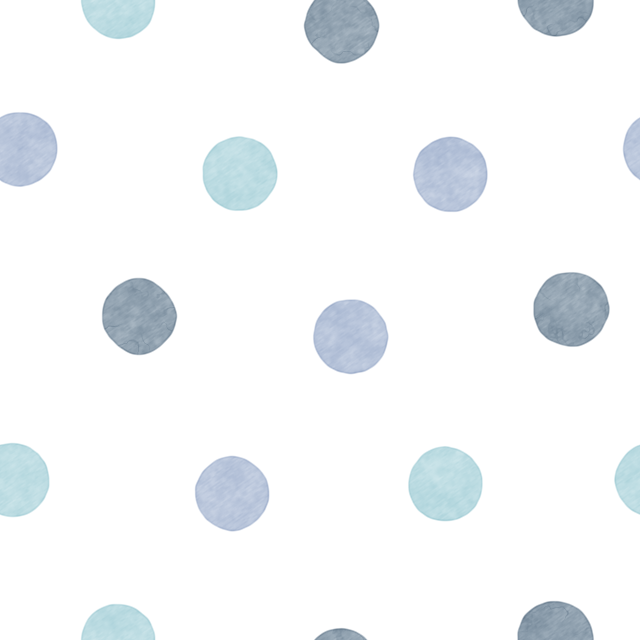
Write a WebGL 1 fragment shader that draws this pattern.

```glsl
precision highp float;

// Watercolour dots in three washes, scattered loosely on a staggered 3 by 4
// grid that wraps at the canvas edges. Each dot is a disc with a wobbly outline
// whose pigment density comes from noise, paper fibres and a thin drying rim.

uniform vec2 u_resolution;

const vec3 PAPER = vec3(1.0);
const vec3 AQUA = vec3(0.735, 0.860, 0.885);
const vec3 LAVENDER = vec3(0.720, 0.770, 0.855);
const vec3 SLATE = vec3(0.575, 0.640, 0.695);

const float COLUMNS = 3.0;
const float ROWS = 4.0;
const float FIRST_X = 0.195;       // first column of the even rows
const float RADIUS = 0.0582;
const float WOBBLE = 0.045;        // outline variation, relative to radius
const float SLATE_WOBBLE = 0.11;
const float EDGE_SOFTNESS = 0.0007;
const float RIM_WIDTH = 0.0019;
const float RIM_PIGMENT = 0.42;
const float BLOTCH = 0.42;
const float MOTTLE = 0.34;
const float FIBRE = 0.20;
const float CREASE = 0.38;         // dark settled pigment in slate dots

float hash(vec2 p) {
  p = fract(p * vec2(0.1031, 0.1137));
  p += dot(p, p.yx + 33.33);
  return fract((p.x + p.y) * p.x * 43.7);
}

float noise(vec2 p) {
  vec2 cell = floor(p);
  vec2 f = fract(p);
  f = f * f * (3.0 - 2.0 * f);
  return mix(mix(hash(cell), hash(cell + vec2(1.0, 0.0)), f.x),
             mix(hash(cell + vec2(0.0, 1.0)), hash(cell + 1.0), f.x), f.y);
}

float fbm(vec2 p) {
  float sum = 0.0;
  float weight = 0.5;
  for (int i = 0; i < 4; i++) {
    sum += weight * noise(p);
    p = mat2(1.6, 1.2, -1.2, 1.6) * p + 7.3;
    weight *= 0.5;
  }
  return sum / 0.9375;
}

// Keeps the closest dot of a row: offset in xy, wash in z, seed in w.
// Wash numbers: 0 aqua, 1 lavender, 2 slate.
void addRow(vec2 p, float row, vec3 drift, vec3 sag, vec3 wash, inout vec4 nearest) {
  float stagger = mod(row, 2.0) * 0.5;
  for (int i = 0; i < 3; i++) {
    float column = float(i);
    vec2 centre = vec2(FIRST_X + (column - stagger) / COLUMNS + drift[i],
                       row / ROWS + sag[i]);
    vec2 offset = p - centre;
    offset -= floor(offset + 0.5);
    if (dot(offset, offset) < dot(nearest.xy, nearest.xy)) {
      nearest = vec4(offset, wash[i], 17.0 + 23.0 * (row * COLUMNS + column));
    }
  }
}

// Signed distance to the uneven outline, negative inside.
float outline(vec2 offset, float wobble, float seed) {
  vec2 dir = offset / max(length(offset), 0.0001);
  float broad = noise(dir * 1.5 + seed) - 0.5;
  float fine = noise(dir * 5.0 + seed + 9.0) - 0.5;
  return length(offset) - RADIUS * (1.0 + wobble * broad + 0.022 * fine);
}

// Amount of pigment, 1 being the plain wash colour.
float pigment(vec2 q, float dist, float isSlate, float seed) {
  vec2 along = mat2(0.82, 0.57, -0.57, 0.82) * q;
  float density = 1.0;
  density += BLOTCH * (fbm(q * 1.7 + seed) - 0.5);
  density += MOTTLE * (fbm(q * 6.0 + seed + 31.0) - 0.5);
  density += FIBRE * (noise(along * vec2(7.0, 25.0) + seed + 50.0) - 0.5);
  float vein = abs(fbm(q * 1.8 + seed + 70.0) - 0.5);
  float outer = smoothstep(0.35, 0.85, length(q));
  density += isSlate * CREASE * outer * (1.0 - smoothstep(0.0, 0.05, vein))
             * noise(q * 3.0 + seed + 80.0);
  float rim = smoothstep(-2.0 * RIM_WIDTH, -0.3 * RIM_WIDTH, dist);
  density += RIM_PIGMENT * rim * (0.35 + 0.8 * noise(q * 5.0 + seed + 12.0));
  return density;
}

void main() {
  vec2 p = gl_FragCoord.xy / u_resolution.y;
  p.y = 1.0 - p.y;                 // rows count down from the top

  vec4 nearest = vec4(9.0, 9.0, 0.0, 0.0);
  addRow(p, 0.0, vec3(-0.010, 0.006, 0.007), vec3(0.002, 0.040, -0.001),
         vec3(0.0, 2.0, 2.0), nearest);
  addRow(p, 1.0, vec3(0.003, 0.013, 0.009), vec3(-0.017, 0.021, 0.023),
         vec3(1.0, 0.0, 1.0), nearest);
  addRow(p, 2.0, vec3(0.022, 0.020, 0.031), vec3(-0.006, 0.026, -0.018),
         vec3(2.0, 1.0, 2.0), nearest);
  addRow(p, 3.0, vec3(-0.009, 0.001, 0.001), vec3(0.000, 0.021, 0.006),
         vec3(0.0, 1.0, 0.0), nearest);

  float isSlate = step(1.5, nearest.z);
  vec3 wash = mix(mix(AQUA, LAVENDER, step(0.5, nearest.z)), SLATE, isSlate);
  float dist = outline(nearest.xy, mix(WOBBLE, SLATE_WOBBLE, isSlate), nearest.w);
  float density = pigment(nearest.xy / RADIUS, dist, isSlate, nearest.w);

  float blur = EDGE_SOFTNESS + 0.6 / u_resolution.y;
  float cover = 1.0 - smoothstep(-blur, blur, dist);
  gl_FragColor = vec4(mix(PAPER, pow(wash, vec3(density)), cover), 1.0);
}
```
